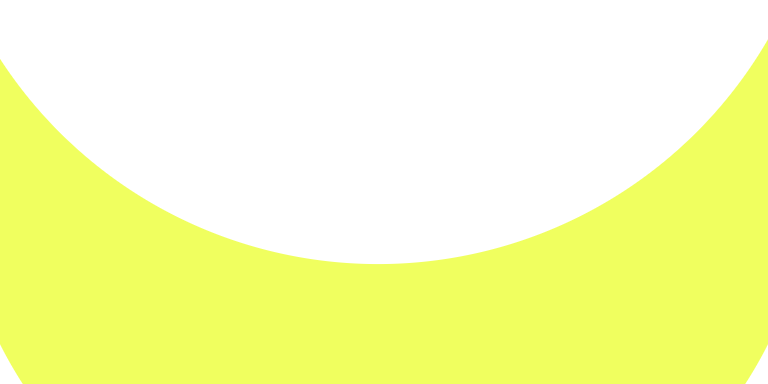
A WebGL 2 fragment shader for this background:

```glsl
#version 300 es
precision highp float;
// Draws a broad yellow crescent on white: a large disc with a second,
// slightly larger disc cut out of its top. Both are distance functions
// in units of the canvas height, with x measured from the centre line.

#define YELLOW vec3(0.941, 1.0, 0.371)
#define WHITE vec3(1.0)
#define DISC_CENTRE vec2(0.0, 0.608)
#define DISC_RADIUS 1.120
#define CUT_CENTRE vec2(-0.0156, 1.486)
#define CUT_RADIUS 1.1737

uniform vec2 u_resolution;
out vec4 fragColor;

float circleDistance(vec2 p, vec2 centre, float radius) {
    return length(p - centre) - radius;
}

void main() {
    float pixel = 1.0 / u_resolution.y;
    vec2 p = (gl_FragCoord.xy - vec2(0.5 * u_resolution.x, 0.0)) * pixel;

    // Crescent: inside the disc and outside the cut
    float disc = circleDistance(p, DISC_CENTRE, DISC_RADIUS);
    float cut = circleDistance(p, CUT_CENTRE, CUT_RADIUS);
    float crescent = max(disc, -cut);

    // Edge blended over about one pixel
    float coverage = clamp(0.5 - crescent / pixel, 0.0, 1.0);
    fragColor = vec4(mix(WHITE, YELLOW, coverage), 1.0);
}
```
